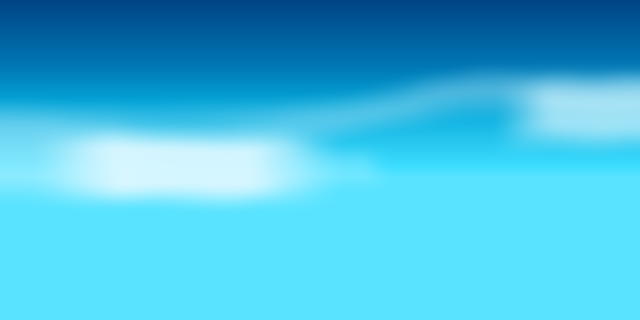
A Shadertoy shader for this background:

```glsl
// A blurred seaside sky: deep blue falls to cyan above a flat, bright lower half.
// Soft rounded boxes form the clouds and a rising haze band joins them;
// gradient noise gently bends their edges.

const vec3 ZENITH = vec3(0.00, 0.265, 0.52);
const vec3 UPPER_SKY = vec3(0.00, 0.46, 0.70);
const vec3 MID_SKY = vec3(0.01, 0.64, 0.84);
const vec3 LOW_SKY = vec3(0.24, 0.87, 1.00);
const vec3 WATER = vec3(0.35, 0.89, 1.00);
const vec3 CLOUD = vec3(0.87, 0.97, 1.00);
const vec3 HAZE = vec3(0.78, 0.92, 0.98);

vec2 hashGradient(vec2 cell) {
    float angle = 6.2832 * fract(sin(dot(cell, vec2(127.1, 311.7))) * 43758.5);
    return vec2(cos(angle), sin(angle));
}

float gradientNoise(vec2 p) {
    vec2 cell = floor(p);
    vec2 f = p - cell;
    vec2 w = f * f * f * (f * (f * 6.0 - 15.0) + 10.0);
    vec2 right = vec2(1.0, 0.0);
    vec2 up = vec2(0.0, 1.0);
    float a = dot(hashGradient(cell), f);
    float b = dot(hashGradient(cell + right), f - right);
    float c = dot(hashGradient(cell + up), f - up);
    float d = dot(hashGradient(cell + 1.0), f - 1.0);
    return mix(mix(a, b, w.x), mix(c, d, w.x), w.y);
}

// Linear blend weight, 0 at start and 1 at end
float ramp(float start, float end, float x) {
    return clamp((x - start) / (end - start), 0.0, 1.0);
}

// Blurred box: each axis fades across halfSize -/+ blur
float softBox(vec2 p, vec2 center, vec2 halfSize, vec2 blur) {
    vec2 edge = smoothstep(-blur, blur, halfSize - abs(p - center));
    return edge.x * edge.y;
}

vec3 skyColor(float y) {
    vec3 color = mix(ZENITH, UPPER_SKY, ramp(1.0, 0.80, y));
    color = mix(color, MID_SKY, ramp(0.80, 0.68, y));
    color = mix(color, LOW_SKY, ramp(0.68, 0.475, y));
    return mix(color, WATER, smoothstep(0.485, 0.44, y));
}

// Thin veil whose centre line climbs to the right
float hazeBand(vec2 p) {
    float centerY = mix(0.61, 0.715, smoothstep(0.8, 1.6, p.x));
    float body = smoothstep(0.10, 0.0, abs(p.y - centerY));
    float thinning = 1.0 - 0.45 * smoothstep(0.45, 0.0, abs(p.x - 0.55));
    return body * thinning;
}

void mainImage(out vec4 fragColor, in vec2 fragCoord) {
    // Canvas spans 2 by 1 units
    vec2 p = fragCoord / iResolution.xy * vec2(2.0, 1.0);
    vec3 color = skyColor(p.y);

    // Slight drift of the cloud edges
    vec2 drift = vec2(gradientNoise(p * 5.0), gradientNoise(p * 5.0 + 17.0));
    vec2 q = p + drift * vec2(0.03, 0.012);

    // Haze and the faint wings of the left cloud
    color = mix(color, HAZE, 0.36 * hazeBand(q));
    float leftWing = softBox(q, vec2(0.14, 0.495), vec2(0.32, 0.085), vec2(0.14, 0.065));
    float rightWing = softBox(q, vec2(1.02, 0.475), vec2(0.15, 0.045), vec2(0.06, 0.045));
    color = mix(color, CLOUD, 0.42 * leftWing);
    color = mix(color, CLOUD, 0.25 * rightWing);

    // Bright left cloud and the cooler one at the right border
    float leftCloud = softBox(q, vec2(0.58, 0.478), vec2(0.34, 0.095), vec2(0.16, 0.05));
    float rightCloud = softBox(q, vec2(2.05, 0.645), vec2(0.42, 0.085), vec2(0.11, 0.06));
    color = mix(color, CLOUD, 0.93 * leftCloud);
    color = mix(color, CLOUD, 0.68 * rightCloud);

    fragColor = vec4(color, 1.0);
}
```
